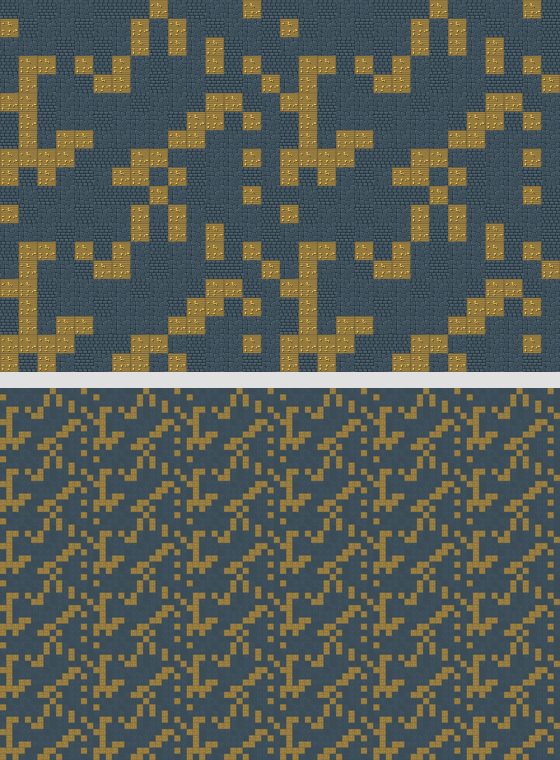
Top, the tile; bottom, the same tile 3 across and 3 down.
Reproduce this pattern procedurally as a Shadertoy shader.

```glsl
const vec2 TILES = vec2(30.0, 20.0);   // tiles across and down the canvas
const vec2 LAYOUT = vec2(15.0, 10.0);  // tiles in one repeat of the layout
const float GOLD_SHARE = 0.32;
const float BRICK_SHARE = 0.30;
const float SEED = 3.0;
const vec2 BRICKS = vec2(4.0, 6.0);    // bricks per course, courses per tile
const float STONES = 4.0;              // cobbles along a tile side
const float GRAIN = 9.0;               // grooves per gold tile
const int NUGGETS = 11;
const int SAMPLES = 3;                 // supersampling per axis

const vec3 GAP = vec3(0.13, 0.18, 0.21);
const vec3 SLATE = vec3(0.23, 0.30, 0.345);
const vec3 SLATE_LIT = vec3(0.37, 0.46, 0.51);
const vec3 GOLD = vec3(0.63, 0.52, 0.27);
const vec3 GROOVE = vec3(0.52, 0.42, 0.21);
const vec3 GOLD_EDGE = vec3(0.45, 0.38, 0.23);
const vec3 NUGGET = vec3(0.95, 0.80, 0.38);
const vec3 NUGGET_SHADOW = vec3(0.20, 0.15, 0.07);
const vec2 LIGHT = vec2(-0.5, 0.866);

float hash(vec2 p) {
    return fract(sin(dot(p, vec2(127.1, 311.7))) * 43758.5453);
}

vec2 hash2(vec2 p) {
    return vec2(hash(p), hash(p + 17.3));
}

float roundedBox(vec2 p, vec2 halfSize, float radius) {
    vec2 q = abs(p) - halfSize + radius;
    return length(max(q, 0.0)) + min(max(q.x, q.y), 0.0) - radius;
}

// Staggered courses of rounded bricks, lit along the top
vec3 brickTile(vec2 p) {
    vec2 uv = p * BRICKS;
    float course = floor(uv.y);
    uv.x += 0.5 * mod(course, 2.0) + 0.3 * hash(vec2(course, 5.0));
    vec2 id = mod(floor(uv), BRICKS);
    vec2 q = (fract(uv) - 0.5) * vec2(BRICKS.y / BRICKS.x, 1.0);
    float tone = hash(id + 2.0);
    float d = roundedBox(q, vec2(0.68 - 0.08 * tone, 0.40), 0.22);
    float lit = 0.12 + 0.22 * tone + 0.55 * smoothstep(-0.05, 0.35, q.y);
    return mix(GAP, mix(SLATE, SLATE_LIT, lit), smoothstep(0.07, -0.07, d));
}

// Wrapped Voronoi cobbles with pale rims
vec3 cobbleTile(vec2 p) {
    vec2 uv = p * STONES;
    vec2 base = floor(uv);
    float nearest = 9.0, second = 9.0;
    vec2 offset = vec2(0.0), stone = vec2(0.0);
    for (int y = -1; y <= 1; y++) {
        for (int x = -1; x <= 1; x++) {
            vec2 cell = base + vec2(x, y);
            vec2 id = mod(cell, STONES);
            vec2 r = uv - cell - 0.15 - 0.7 * hash2(id + 9.0);
            float d = length(r);
            if (d < nearest) {
                second = nearest;
                nearest = d;
                offset = r;
                stone = id;
            } else {
                second = min(second, d);
            }
        }
    }
    float border = second - nearest;
    float rim = smoothstep(0.08, 0.16, border) * (1.0 - smoothstep(0.22, 0.38, border));
    float facing = dot(offset, LIGHT) / max(nearest, 0.01);
    float lit = 0.18 * hash(stone + 4.0) + rim * (0.45 + 0.4 * facing);
    return mix(GAP, mix(SLATE, SLATE_LIT, lit), smoothstep(0.03, 0.14, border));
}

// Grooved gold with shadowed nuggets and a worn border
vec3 goldTile(vec2 p) {
    float wave = 0.5 + 0.5 * cos(6.2832 * GRAIN * p.y);
    vec3 color = mix(GOLD, GROOVE, smoothstep(0.4, 0.9, wave));
    for (int i = 0; i < NUGGETS; i++) {
        vec2 key = vec2(float(i), 21.0);
        vec2 r = p - 0.12 - 0.76 * hash2(key);
        float angle = 3.1416 * hash(key + 6.0);
        float c = cos(angle), s = sin(angle);
        mat2 turn = mat2(c, -s, s, c);
        vec2 size = vec2(0.065, 0.038) * (0.75 + 0.5 * hash(key + 8.0));
        float shadow = length(turn * (r - vec2(0.022, -0.028)) / size);
        float body = length(turn * r / size);
        color = mix(color, NUGGET_SHADOW, 0.9 * smoothstep(1.2, 0.85, shadow));
        color = mix(color, NUGGET, smoothstep(1.1, 0.75, body));
    }
    vec2 edge = min(p, 1.0 - p);
    return mix(GOLD_EDGE, color, smoothstep(0.01, 0.045, min(edge.x, edge.y)));
}

vec3 floorColor(vec2 uv) {
    vec2 p = fract(uv);
    float pick = hash(mod(floor(uv), LAYOUT) + SEED);
    if (pick < GOLD_SHARE) return goldTile(p);
    if (pick < GOLD_SHARE + BRICK_SHARE) return brickTile(p);
    return cobbleTile(p);
}

void mainImage(out vec4 fragColor, in vec2 fragCoord) {
    vec3 sum = vec3(0.0);
    for (int y = 0; y < SAMPLES; y++) {
        for (int x = 0; x < SAMPLES; x++) {
            vec2 jitter = (vec2(x, y) + 0.5) / float(SAMPLES) - 0.5;
            sum += floorColor((fragCoord + jitter) / iResolution.xy * TILES);
        }
    }
    fragColor = vec4(sum / float(SAMPLES * SAMPLES), 1.0);
}
```
